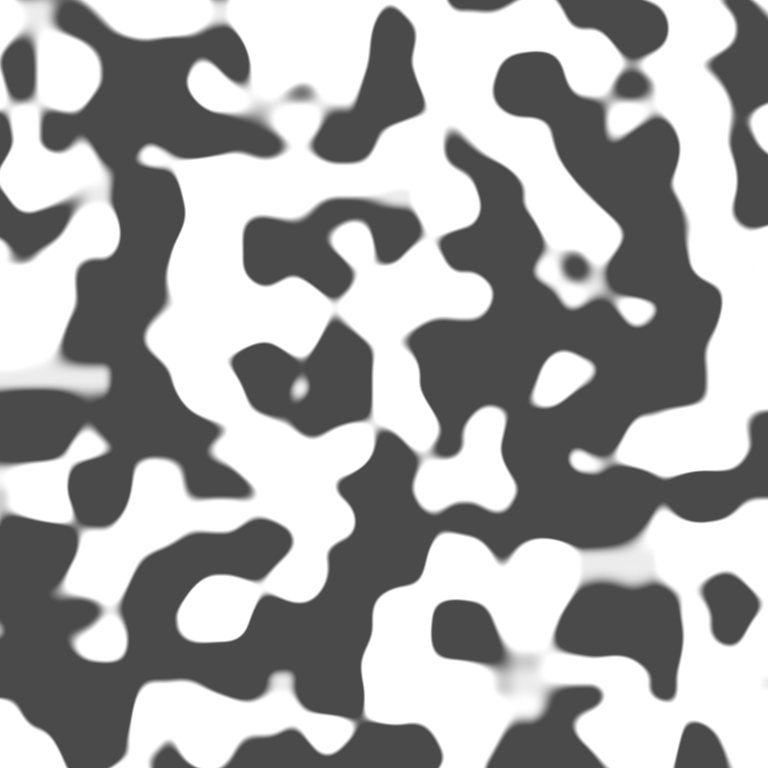
Write a WebGL 2 fragment shader that draws this texture.

```glsl
#version 300 es
precision highp float;
precision highp int;
// Soft-edged dark grey islands and channels on white.
// One octave of gradient noise, taken as a flat slice through a 3D lattice,
// is cut at a level close to zero with a narrow smooth ramp.

uniform vec2 u_resolution;
out vec4 fragColor;

const float CELLS = 12.6;       // lattice cells across the canvas
const float SLICE_DEPTH = 3.5;  // depth of the slice, halfway between layers
const vec2 OFFSET = vec2(20.37, 41.61);
const float LEVEL = 0.035;      // noise above this level is dark
const float SOFTNESS = 0.058;   // half width of the ramp, in noise units
const vec3 DARK = vec3(0.29);
const vec3 LIGHT = vec3(1.0);

// Integer hash of a lattice point
uint hash(ivec3 cell) {
    uvec3 v = uvec3(cell) * 1664525u + 1013904223u;
    v.x += v.y * v.z;
    v.y += v.z * v.x;
    v.z += v.x * v.y;
    v ^= v >> 16u;
    v.x += v.y * v.z;
    v.y += v.z * v.x;
    v.z += v.x * v.y;
    return v.z ^ (v.x >> 7u);
}

// One of twelve directions, towards the edge centres of a cube
vec3 gradientAt(ivec3 cell) {
    uint h = hash(cell);
    float a = (h & 1u) == 0u ? 1.0 : -1.0;
    float b = (h & 2u) == 0u ? 1.0 : -1.0;
    uint axis = (h >> 8u) % 3u;
    if (axis == 0u) return vec3(0.0, a, b);
    if (axis == 1u) return vec3(a, 0.0, b);
    return vec3(a, b, 0.0);
}

float gradientNoise(vec3 p) {
    vec3 base = floor(p);
    vec3 f = p - base;
    vec3 fade = f * f * f * (f * (f * 6.0 - 15.0) + 10.0);
    float sum = 0.0;
    for (int i = 0; i < 8; i++) {
        ivec3 corner = ivec3(i & 1, (i >> 1) & 1, i >> 2);
        vec3 weight = mix(1.0 - fade, fade, vec3(corner));
        float slope = dot(gradientAt(ivec3(base) + corner), f - vec3(corner));
        sum += weight.x * weight.y * weight.z * slope;
    }
    return sum;
}

void main() {
    vec2 uv = gl_FragCoord.xy / u_resolution;
    float n = gradientNoise(vec3(uv * CELLS + OFFSET, SLICE_DEPTH));

    // The ramp never gets narrower than a pixel
    float halfWidth = max(SOFTNESS, fwidth(n));
    float ink = smoothstep(LEVEL - halfWidth, LEVEL + halfWidth, n);
    fragColor = vec4(mix(LIGHT, DARK, ink), 1.0);
}
```
